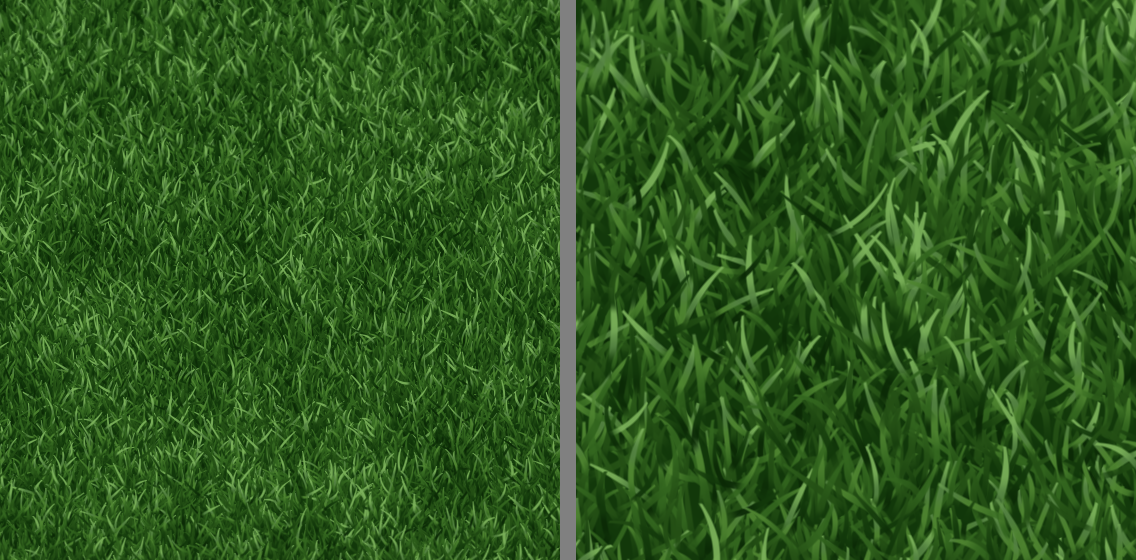
Left, the full canvas; right, a detail of the centre.
Reproduce this texture procedurally as a WebGL 2 fragment shader.

```glsl
#version 300 es
precision highp float;
// Dense lawn of thin, bent grass blades fanning upward.
// Jittered grids of blades are stacked from deep shade to lit tips,
// with the focus softening toward the top and bottom edges.

uniform vec2 u_resolution;
out vec4 fragColor;

const int LAYERS = 18;
const float CELLS = 32.0;

vec2 hash2(vec2 p) {
    vec2 k = vec2(dot(p, vec2(127.1, 311.7)), dot(p, vec2(269.5, 183.3)));
    return fract(sin(k) * 43758.5453);
}

float valueNoise(vec2 p) {
    vec2 i = floor(p), f = fract(p);
    f = f * f * (3.0 - 2.0 * f);
    float low = mix(hash2(i).x, hash2(i + vec2(1, 0)).x, f.x);
    float high = mix(hash2(i + vec2(0, 1)).x, hash2(i + vec2(1, 1)).x, f.x);
    return mix(low, high, f.y);
}

// Green ramp from shaded thatch to sunlit tip
vec3 grassColor(float tone) {
    vec3 c = mix(vec3(0.04, 0.16, 0.02), vec3(0.07, 0.22, 0.04), smoothstep(0.0, 0.1, tone));
    c = mix(c, vec3(0.14, 0.31, 0.08), smoothstep(0.1, 0.32, tone));
    c = mix(c, vec3(0.20, 0.40, 0.12), smoothstep(0.36, 0.57, tone));
    c = mix(c, vec3(0.31, 0.52, 0.19), smoothstep(0.6, 0.74, tone));
    c = mix(c, vec3(0.33, 0.51, 0.26), smoothstep(0.75, 0.83, tone));
    return mix(c, vec3(0.48, 0.69, 0.35), smoothstep(0.83, 0.94, tone));
}

// Returns coverage in x and position from root (-1) to tip (1) in y
vec2 blade(vec2 p, float angle, float halfLength, float bend, float halfWidth, float soft) {
    float c = cos(angle), s = sin(angle);
    p = vec2(c * p.x - s * p.y, s * p.x + c * p.y);
    float along = p.y / halfLength;
    float curve = bend * (along * along - 0.4);
    float slope = 2.0 * bend * along / halfLength;
    float side = abs(p.x - curve) / sqrt(1.0 + slope * slope);
    float width = halfWidth * (1.0 - 0.55 * smoothstep(0.0, 1.0, along));
    float cover = 1.0 - smoothstep(width - soft, width + soft, side);
    cover *= smoothstep(-1.0, -0.5, along) * (1.0 - smoothstep(0.92, 1.0, along));
    return vec2(cover, along);
}

void main() {
    vec2 uv = gl_FragCoord.xy / u_resolution.y;
    float clump = valueNoise(uv * 9.0) * 0.6 + valueNoise(uv * 21.0 + 7.0) * 0.4 - 0.5;

    // Focus is sharpest across the middle of the lawn
    float defocus = smoothstep(0.12, 0.58, abs(uv.y - 0.42));
    float soft = CELLS * max(0.65 / u_resolution.y, 0.0008) + 0.045 * defocus;

    vec3 color = grassColor(0.12 + 0.2 * clump);

    for (int layer = 0; layer < LAYERS; layer++) {
        float depth = float(layer) / float(LAYERS - 1);
        vec2 p = uv * CELLS + hash2(vec2(float(layer), 3.7)) * 10.0;
        vec2 cell = floor(p);

        for (int y = -1; y <= 1; y++) {
            for (int x = -1; x <= 1; x++) {
                vec2 corner = cell + vec2(x, y);
                vec2 id = corner + float(layer) * vec2(37.0, 61.0);
                vec2 jitter = hash2(id);
                vec2 shape = hash2(id + 0.25);
                vec2 look = hash2(id + 0.5);

                // Mostly upright, with some blades lying nearly flat
                float angle = (shape.x + look.y - 1.0) * 1.35;
                float halfLength = mix(0.42, 0.85, shape.y);
                float bend = (fract(jitter.x * 7.0 + shape.x) - 0.5) * 0.38;
                float halfWidth = mix(0.045, 0.07, jitter.y) + 0.015 * defocus;
                vec2 b = blade(p - corner - jitter, angle, halfLength, bend, halfWidth, soft);

                float tone = 0.06 + look.x * mix(0.5, 1.0, depth);
                tone += 0.16 * b.y + 0.28 * clump;
                color = mix(color, grassColor(tone), b.x * 0.94);
            }
        }
    }
    fragColor = vec4(color, 1.0);
}
```
